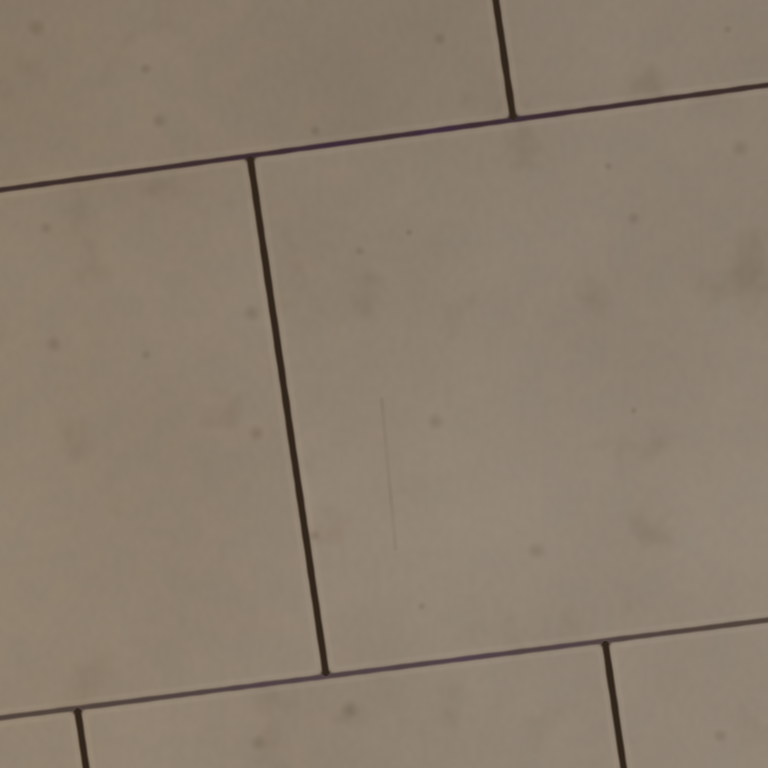
Write a WebGL 1 fragment shader that draws this texture.

```glsl
precision highp float;
// Large worn beige floor tiles in a tilted half-bond, with thin dark joints.

uniform vec2 u_resolution;

// Layout, in canvas units
const float ROW_BASE = 0.0651;      // height of the lower joint at the left edge
const float ROW_SLOPE = 0.1276;     // rise of the lower joint
const float ROW_HEIGHT = 0.6875;
const float ROW_SPREAD = 0.0091;    // rows widen slightly to the right
const float COL_LEAN = 0.147;       // lean of the upright joints
const float COL_BASE = 0.4425;
const float COL_WIDTH = 0.70;
const float BOND = 0.5;             // shift of each row, in tiles
const float BOND_SLIP = 0.028;      // laying error below the middle row
const float UPRIGHT_HALF = 0.0043;  // half widths of the joints
const float LEVEL_HALF = 0.0032;
const float CORNER = 0.007;         // rounding of tile corners
const float SOFTNESS = 0.0022;
const float RIM_WIDTH = 0.0055;

// Colours
const vec3 TILE = vec3(0.552, 0.502, 0.444);
const vec3 WARM_SHIFT = vec3(0.004, -0.004, -0.016);
const vec3 UPRIGHT_JOINT = vec3(0.19, 0.145, 0.105);
const vec3 LEVEL_JOINT = vec3(0.235, 0.180, 0.165);
const vec3 FADED_JOINT = vec3(0.315, 0.265, 0.235);
const vec3 VIOLET_SHIFT = vec3(0.0, -0.012, 0.055);

// Wear
const float MOTTLE = 0.035;
const float STAIN = 0.040;
const float GRAIN = 0.009;
const float SPECK = 0.045;
const float SPECK_CELLS = 8.0;
const vec2 SCRATCH_TOP = vec2(0.497, 0.480);
const vec2 SCRATCH_END = vec2(0.515, 0.286);

vec2 hash2(vec2 p) {
  vec3 q = fract(vec3(p.xyx) * vec3(0.1031, 0.1030, 0.0973));
  q += dot(q, q.yzx + 33.33);
  return fract((q.xx + q.yz) * q.zy);
}

float cornerSlope(vec2 cell, vec2 offset) {
  float angle = 6.2832 * hash2(cell).x;
  return dot(vec2(cos(angle), sin(angle)), offset);
}

float gradientNoise(vec2 p) {
  vec2 i = floor(p), f = fract(p);
  vec2 w = f * f * f * (f * (f * 6.0 - 15.0) + 10.0);
  vec2 e = vec2(1.0, 0.0);
  float low = mix(cornerSlope(i, f), cornerSlope(i + e, f - e), w.x);
  float high = mix(cornerSlope(i + e.yx, f - e.yx), cornerSlope(i + 1.0, f - 1.0), w.x);
  return mix(low, high, w.y);
}

float fbm(vec2 p) {
  float sum = 0.0, gain = 0.5;
  for (int i = 0; i < 4; i++) {
    sum += gain * gradientNoise(p);
    p = mat2(1.6, 1.2, -1.2, 1.6) * p + 17.3;
    gain *= 0.5;
  }
  return sum;
}

float segmentDistance(vec2 p, vec2 a, vec2 b) {
  vec2 ab = b - a;
  return length(p - a - ab * clamp(dot(p - a, ab) / dot(ab, ab), 0.0, 1.0));
}

float smoothMin(float a, float b, float k) {
  float h = max(k - abs(a - b), 0.0) / k;
  return min(a, b) - 0.25 * h * h * k;
}

// Small dark specks, one in some of the cells
float specks(vec2 p) {
  vec2 cell = floor(p * SPECK_CELLS);
  vec2 centre = 0.25 + 0.5 * hash2(cell + 41.0);
  vec2 kind = hash2(cell + 83.0);
  float d = length(fract(p * SPECK_CELLS) - centre);
  return step(0.6, kind.x) * (1.0 - smoothstep(0.0, mix(0.05, 0.13, kind.y), d));
}

void main() {
  float side = min(u_resolution.x, u_resolution.y);
  vec2 p = gl_FragCoord.xy / side;
  float blur = max(SOFTNESS, 0.75 / side);

  // Tile coordinates: rows, then columns shifted by row
  float rowHeight = ROW_HEIGHT + ROW_SPREAD * p.x;
  float v = (p.y - ROW_BASE - ROW_SLOPE * p.x) / rowHeight;
  float row = floor(v);
  float u = (p.x + COL_LEAN * p.y - COL_BASE) / COL_WIDTH;
  u -= BOND * row + BOND_SLIP * step(row, -0.5);
  vec2 tileId = vec2(floor(u), row);

  // Distance to the joints, with slightly uneven edges
  float wobble = 0.0007 * gradientNoise(p * 45.0);
  float upright = abs(fract(u + 0.5) - 0.5) * COL_WIDTH * 0.99 - UPRIGHT_HALF;
  float level = abs(fract(v + 0.5) - 0.5) * rowHeight * 0.99 - LEVEL_HALF;
  float joint = smoothMin(upright, level, CORNER) + wobble;

  // Tile face: broad light, mottling, stains and grain
  vec3 color = TILE + 0.012 * (hash2(tileId + 9.0).x - 0.5);
  color += mix(0.012, -0.030, smoothstep(0.15, 1.1, p.y - 0.1 * p.x));
  color += WARM_SHIFT * (1.0 - smoothstep(0.0, 0.75, p.x));
  vec2 tileShift = 7.0 * hash2(tileId + 21.0);
  color += MOTTLE * fbm(p * 3.5 + tileShift);
  float stain = smoothstep(0.12, 0.45, fbm(p * 7.0 + tileShift + 30.0));
  color -= STAIN * stain * vec3(0.9, 1.0, 1.05);
  color += GRAIN * gradientNoise(p * vec2(95.0, 70.0));
  color += 0.012 * gradientNoise(p * 24.0 + 5.0) * vec3(1.0, 0.4, 0.2);
  color -= SPECK * specks(p);

  // Faint scratch
  float scratch = segmentDistance(p, SCRATCH_TOP, SCRATCH_END);
  float broken = 0.65 + 0.6 * gradientNoise(p * 18.0);
  color -= 0.035 * broken * (1.0 - smoothstep(0.0005, 0.0045, scratch));

  // Pale worn rim, then the joint itself
  color += 0.018 * exp(-pow((joint - RIM_WIDTH) / 0.003, 2.0));
  float faded = 1.0 - smoothstep(0.2, 0.8, v);
  vec3 levelColor = mix(LEVEL_JOINT, FADED_JOINT, faded);
  float violet = smoothstep(0.5, 0.0, abs(p.x - 0.52));
  levelColor += VIOLET_SHIFT * violet * (0.8 + 0.8 * gradientNoise(p * 14.0));
  vec3 jointColor = mix(UPRIGHT_JOINT, levelColor, smoothstep(-0.002, 0.002, upright - level));
  color = mix(jointColor, color, smoothstep(-blur, blur, joint));

  gl_FragColor = vec4(color, 1.0);
}
```
